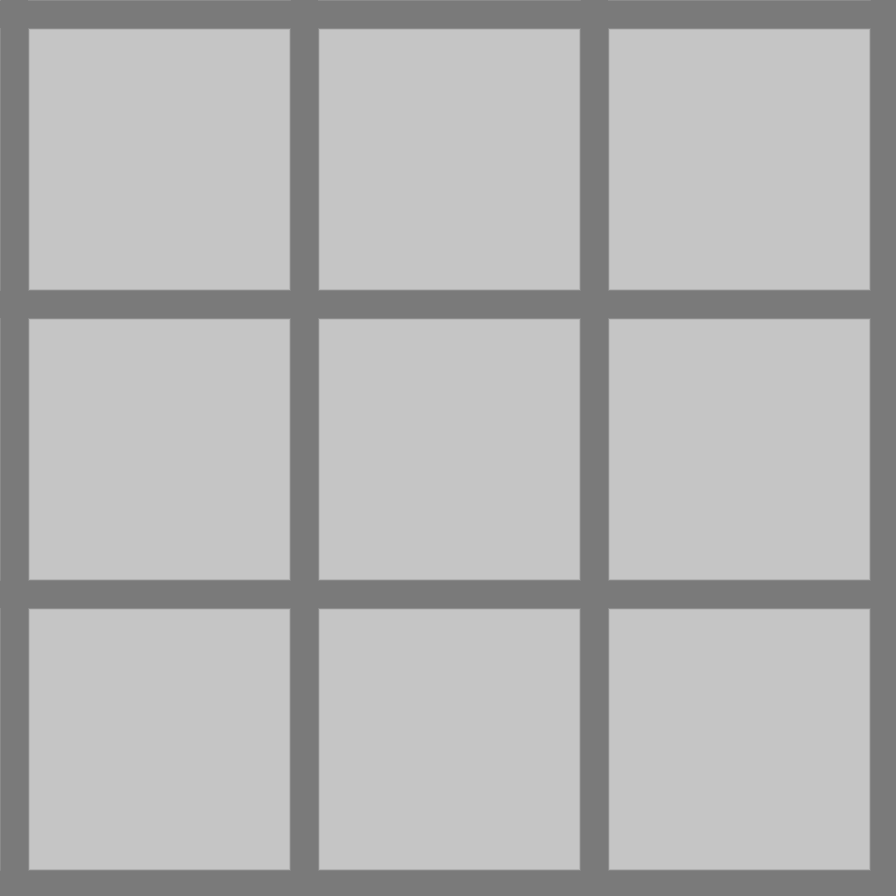
Write a three.js fragment shader that draws this pattern.

```glsl
// Flat light grey square tiles in a darker grey grid, laid from the upper left corner.

#define REPEATS 3.09            // tile periods across and down the canvas
#define LINE_SHARE 0.1          // line width as a share of one period
#define EDGE_WIDTH 0.00195      // width of the smoothed edge, in canvas units
#define TILE_COLOR vec3(0.771)
#define LINE_COLOR vec3(0.478)

varying vec2 vUv;

// Signed distance to the nearest tile edge in canvas units, positive inside a tile.
float tileDistance(vec2 point) {
  // Each cell wraps along the middle of a line, so its tile sits at the centre.
  vec2 fromCentre = abs(fract(point * REPEATS - 0.5 * LINE_SHARE) - 0.5);
  float halfTile = 0.5 * (1.0 - LINE_SHARE);
  return (halfTile - max(fromCentre.x, fromCentre.y)) / REPEATS;
}

void main() {
  // Measure down from the top, where the first full line lies.
  vec2 fromUpperLeft = vec2(vUv.x, 1.0 - vUv.y);
  float tileCover = clamp(tileDistance(fromUpperLeft) / EDGE_WIDTH + 0.5, 0.0, 1.0);
  gl_FragColor = vec4(mix(LINE_COLOR, TILE_COLOR, tileCover), 1.0);
}
```
